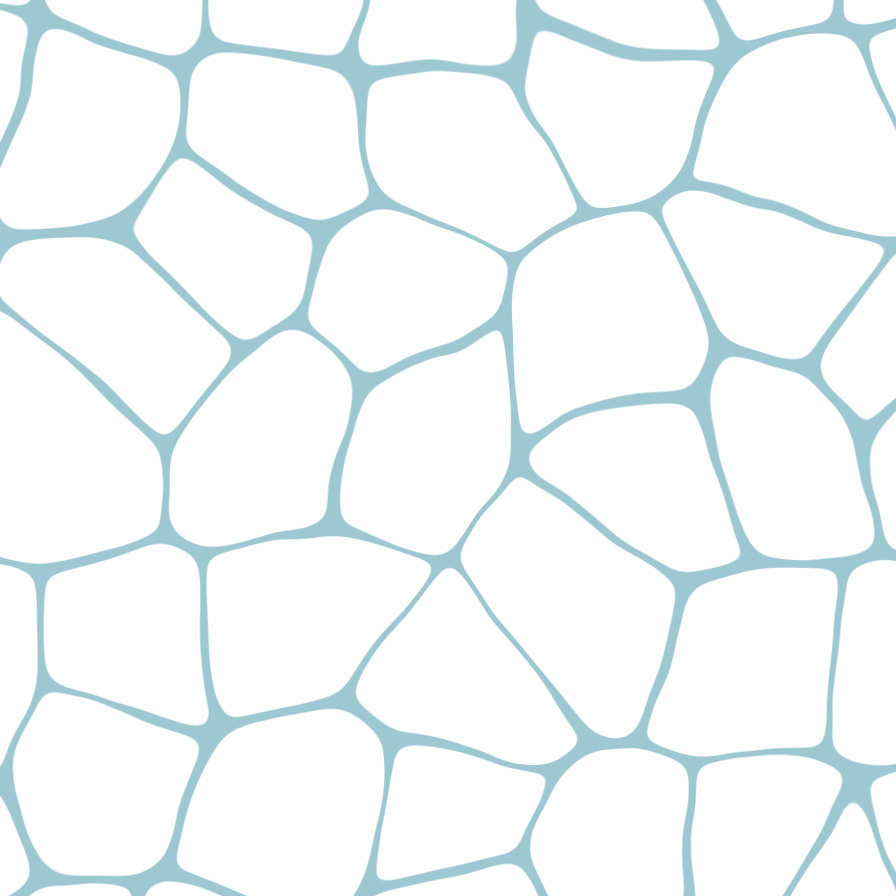
A WebGL 2 fragment shader for this pattern:

```glsl
#version 300 es
precision highp float;
// Irregular rounded white stones separated by wavering pale teal joints.

uniform vec2 u_resolution;
out vec4 fragColor;

const vec3 STONE_COLOR = vec3(1.0);
const vec3 JOINT_COLOR = vec3(0.615, 0.782, 0.818);

const float CELLS = 5.2;               // stones per canvas side
const float JITTER = 0.88;             // irregularity of the stone centres
const float ROUNDING = 0.0085;         // corner softness, canvas units
const float JOINT_MIN = 0.0026;        // half width of the thinnest joints
const float JOINT_MAX = 0.0064;        // half width of the thickest joints
const float WIDTH_FREQUENCY = 11.0;
const float BEND_FREQUENCY = 4.6;      // broad curves of the joints
const float BEND_AMOUNT = 0.034;
const float WOBBLE_FREQUENCY = 17.0;   // small hand-drawn wobble
const float WOBBLE_AMOUNT = 0.0045;
const float SEED = 17.0;

float hash(vec2 p) {
    return fract(sin(dot(p + SEED, vec2(127.1, 311.7))) * 43758.5453);
}

vec2 hash2(vec2 p) {
    return vec2(hash(p), hash(p + vec2(53.7, 19.3)));
}

// Smooth value noise in 0..1, two independent channels
vec2 noise2(vec2 p) {
    vec2 i = floor(p);
    vec2 f = fract(p);
    vec2 s = f * f * f * (f * (f * 6.0 - 15.0) + 10.0);
    vec2 low = mix(hash2(i), hash2(i + vec2(1.0, 0.0)), s.x);
    vec2 high = mix(hash2(i + vec2(0.0, 1.0)), hash2(i + 1.0), s.x);
    return mix(low, high, s.y);
}

vec2 warp(vec2 p) {
    vec2 bend = noise2(p * BEND_FREQUENCY) * 2.0 - 1.0;
    vec2 wobble = noise2(p * WOBBLE_FREQUENCY + 31.0) * 2.0 - 1.0;
    return p + bend * BEND_AMOUNT + wobble * WOBBLE_AMOUNT;
}

vec2 stoneCentre(vec2 cell) {
    return cell + 0.5 + JITTER * (hash2(cell) - 0.5);
}

// Distance to the stone's border, with corners rounded by a smooth minimum
float borderDistance(vec2 p) {
    vec2 q = p * CELLS;
    vec2 base = floor(q);
    vec2 nearestCell = base;
    vec2 toNearest = vec2(0.0);
    float best = 1e9;

    for (int y = -2; y <= 2; y++) {
        for (int x = -2; x <= 2; x++) {
            vec2 cell = base + vec2(x, y);
            vec2 toCentre = stoneCentre(cell) - q;
            float d = dot(toCentre, toCentre);
            if (d < best) {
                best = d;
                nearestCell = cell;
                toNearest = toCentre;
            }
        }
    }

    float sum = 0.0;
    for (int y = -2; y <= 2; y++) {
        for (int x = -2; x <= 2; x++) {
            if (x == 0 && y == 0) continue;
            vec2 toOther = stoneCentre(nearestCell + vec2(x, y)) - q;
            vec2 normal = normalize(toOther - toNearest);
            float d = dot(0.5 * (toNearest + toOther), normal) / CELLS;
            sum += exp(-d / ROUNDING);
        }
    }
    return -ROUNDING * log(sum);
}

void main() {
    float side = min(u_resolution.x, u_resolution.y);
    vec2 uv = gl_FragCoord.xy / side;
    float pixel = 1.0 / side;

    float halfWidth = mix(JOINT_MIN, JOINT_MAX, noise2(uv * WIDTH_FREQUENCY + 7.0).x);
    float edge = borderDistance(warp(uv)) - halfWidth;
    float stone = smoothstep(-pixel, pixel, edge);

    fragColor = vec4(mix(JOINT_COLOR, STONE_COLOR, stone), 1.0);
}
```
